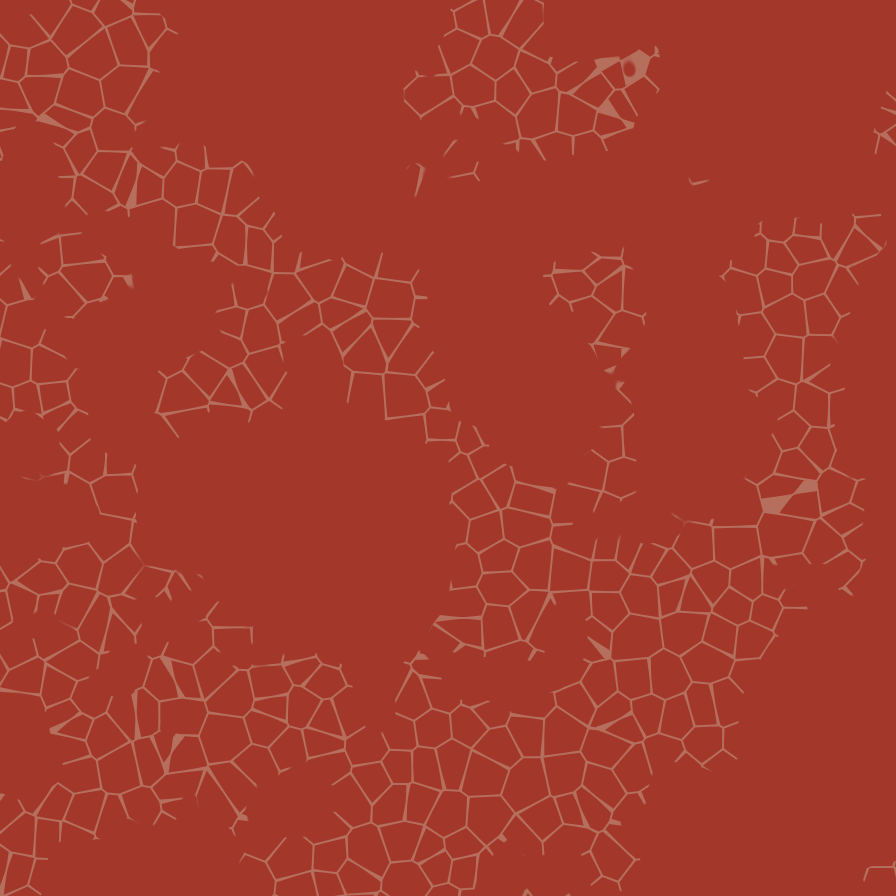
A Shadertoy shader for this texture:

```glsl
vec2 hash2(vec2 p) {
    return fract(sin(vec2(dot(p, vec2(127.1, 311.7)), dot(p, vec2(269.5, 183.3)))) * 43758.5453);
}

float valueNoise(vec2 p) {
    vec2 cell = floor(p), f = fract(p);
    f = f * f * (3.0 - 2.0 * f);
    float low = mix(hash2(cell).x, hash2(cell + vec2(1.0, 0.0)).x, f.x);
    float high = mix(hash2(cell + vec2(0.0, 1.0)).x, hash2(cell + vec2(1.0, 1.0)).x, f.x);
    return mix(low, high, f.y);
}

float fbm(vec2 p) {
    float sum = 0.0, weight = 0.57;
    for (int i = 0; i < 3; i++) {
        sum += weight * valueNoise(p);
        p = p * 2.03 + 17.3;
        weight *= 0.5;
    }
    return sum;
}

// Coverage of cell borders; they widen where two seeds lie close together
float crackLines(vec2 p, float width, float pixel) {
    vec2 cell = floor(p);
    vec2 nearest = vec2(8.0), second = vec2(8.0);
    for (int y = -2; y <= 2; y++) {
        for (int x = -2; x <= 2; x++) {
            vec2 id = cell + vec2(x, y);
            vec2 toSeed = id + hash2(id) - p;
            float d = dot(toSeed, toSeed);
            if (d < dot(nearest, nearest)) {
                second = nearest;
                nearest = toSeed;
            } else if (d < dot(second, second)) {
                second = toSeed;
            }
        }
    }
    float gap = length(second) - length(nearest);
    float slope = length(normalize(second) - normalize(nearest));
    return clamp(0.5 - (gap - width) / (max(slope, 0.05) * pixel), 0.0, 1.0);
}

void mainImage(out vec4 fragColor, in vec2 fragCoord) {
    vec2 uv = fragCoord / iResolution.y;
    float pixel = 1.0 / iResolution.y;

    // Fine crack network
    float cracks = crackLines(uv * 26.0 + 40.0, 0.055, 26.0 * pixel);

    // Scattered patches where the cracks show
    float patches = smoothstep(0.0, 12.0 * pixel, fbm(uv * 9.0 + 5.0) - 0.55);

    vec3 redGround = vec3(0.637, 0.216, 0.163);
    vec3 paleCrack = vec3(0.715, 0.43, 0.365);
    fragColor = vec4(mix(redGround, paleCrack, cracks * patches), 1.0);
}
```
